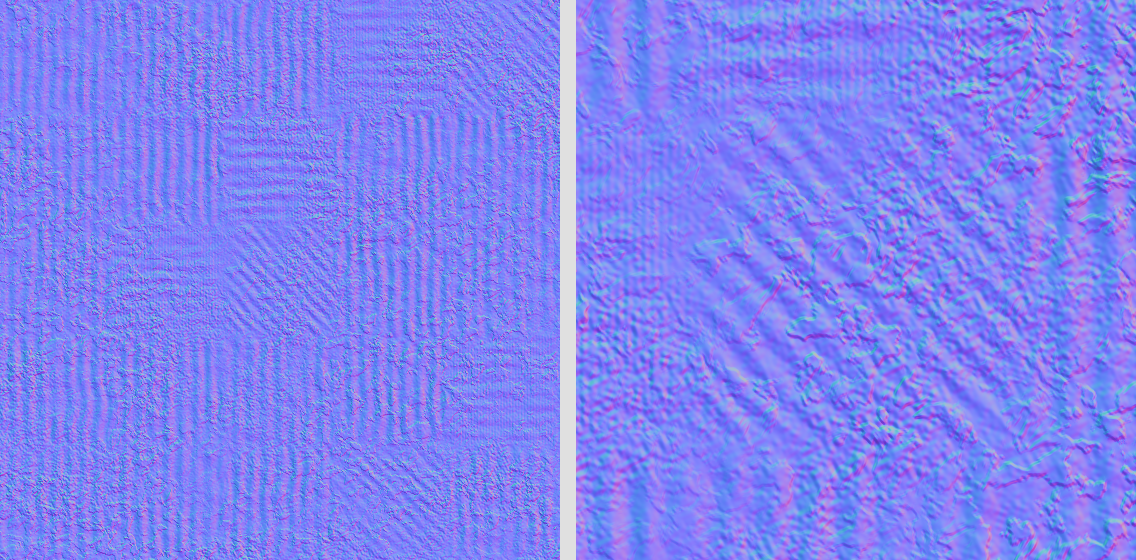
Left, the full canvas; right, a detail of the centre.
Give the GLSL for this texture map, as a Shadertoy shader.

```glsl
// Tangent-space normal map of rough plaster combed in square panels of ridges

float hash(vec2 c) {
    vec3 q = fract(vec3(c.xyx) * 0.1031);
    q += dot(q, q.yzx + 33.33);
    return fract((q.x + q.y) * q.z);
}

float noise(vec2 p) {
    vec2 i = floor(p), f = fract(p);
    f = f * f * (3.0 - 2.0 * f);
    return mix(mix(hash(i), hash(i + vec2(1, 0)), f.x),
               mix(hash(i + vec2(0, 1)), hash(i + vec2(1, 1)), f.x), f.y);
}

float fbm(vec2 p) {
    float sum = 0.0, amp = 0.46;
    for (int i = 0; i < 4; i++) {
        sum += amp * noise(p);
        p = mat2(1.6, 1.2, -1.2, 1.6) * p + 17.3;
        amp *= 0.6;
    }
    return sum;
}

// Combed ridges: mostly upright, with some level and some slanted panels
float ridges(vec2 p) {
    vec2 wobble = vec2(noise(p * 45.0), noise(p * 45.0 + 70.0)) - 0.5;
    vec2 grid = p * 5.0 + 0.12 * wobble;
    vec2 tile = floor(grid), local = fract(grid);
    float row = 4.0 - tile.y, pair = floor(row * 0.5);
    bool evenRow = mod(row, 2.0) < 0.5;
    float slantCol = mod(4.0 * (1.0 + pair + pair * pair), 5.0);
    float levelCol = evenRow ? slantCol - 1.0 : row + 1.0;

    float along = p.x * 40.0, strength = 0.0017, weave = 0.0;
    if (evenRow && abs(tile.x - slantCol) < 0.5) {
        along = (p.x + p.y) * 38.0;
        strength = 0.0010;
    } else if (row < 3.5 && abs(tile.x - levelCol) < 0.5) {
        along = p.y * 40.0;
        strength = 0.0008;
        weave = 0.0002 * sin(6.2832 * 190.0 * p.x);
    }
    strength *= 0.7 + 0.4 * hash(tile + 9.0);
    strength *= 0.4 + 1.0 * noise(p * vec2(30, 14) + 5.0);

    // Fade at panel borders so neighbouring directions meet softly
    vec2 border = min(local, 1.0 - local);
    float fade = smoothstep(0.0, 0.07, min(border.x, border.y));
    float phase = 6.2832 * along + 2.0 * noise(p * 18.0);
    return fade * (strength * sin(phase) + weave);
}

float height(vec2 p) {
    float rough = smoothstep(0.35, 0.65, fbm(p * 8.0 + 3.0));
    float sandy = smoothstep(0.52, 0.66, fbm(p * 6.0 + 41.0));

    // Torn crust: small ragged flakes with crisp rims
    float crust = fbm(p * 82.0 + 1.0 * noise(p * 40.0));
    float h = 0.0021 * (0.3 + 0.7 * rough) * smoothstep(0.48, 0.62, crust);

    // Lumps, pebbles and sand
    h += 0.0024 * noise(p * 43.0 + 11.0);
    h += 0.0012 * (0.3 + 0.7 * rough) * noise(mat2(0.8, 0.6, -0.6, 0.8) * p * 120.0);
    h += (0.0007 + 0.0003 * rough + 0.0014 * sandy)
       * noise(mat2(0.9, -0.44, 0.44, 0.9) * p * 330.0);
    return h + ridges(p);
}

void mainImage(out vec4 fragColor, in vec2 fragCoord) {
    vec2 p = fragCoord / iResolution.y;
    vec2 e = vec2(max(0.001, 0.5 / iResolution.y), 0.0);

    // Surface slope by central differences
    vec2 slope = vec2(height(p + e.xy) - height(p - e.xy),
                      height(p + e.yx) - height(p - e.yx)) / (2.0 * e.x);
    vec3 normal = normalize(vec3(vec2(0.0, 0.03) - slope, 1.0));

    // Unresolved grain shortens the averaged normal before packing as a colour
    normal *= vec3(0.74, 0.74, 0.975);
    fragColor = vec4(0.5 + 0.5 * normal, 1.0);
}
```
